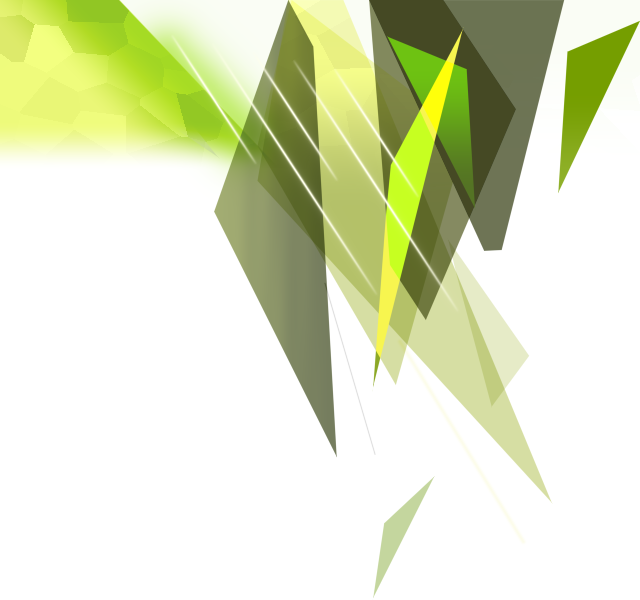
Reproduce this background procedurally as a Shadertoy shader.

```glsl
// Overlapping translucent green and olive shards hanging from the top of a white page.

float px; // size of one pixel in scene units (canvas height = 7.2)

float cross2(vec2 a, vec2 b) { return a.x * b.y - a.y * b.x; }

// Signed distance to the line a-b, positive on its right side
float side(vec2 p, vec2 a, vec2 b) {
    return cross2(p - a, normalize(b - a));
}

// Smooth coverage of a convex quad with either winding
float quad(vec2 p, vec2 a, vec2 b, vec2 c, vec2 d) {
    float winding = sign(cross2(b - a, c - b));
    float dist = max(max(winding * side(p, a, b), winding * side(p, b, c)),
                     max(winding * side(p, c, d), winding * side(p, d, a)));
    return 1.0 - smoothstep(-0.7 * px, 0.7 * px, dist);
}

float tri(vec2 p, vec2 a, vec2 b, vec2 c) {
    return quad(p, a, b, 0.5 * (b + c), c);
}

// Distance to a segment in x, position along it in y
vec2 segment(vec2 p, vec2 a, vec2 b) {
    float t = clamp(dot(p - a, b - a) / dot(b - a, b - a), 0.0, 1.0);
    return vec2(length(p - mix(a, b, t)), t);
}

vec2 hash2(vec2 p) {
    return fract(sin(vec2(dot(p, vec2(127.1, 311.7)), dot(p, vec2(269.5, 183.3)))) * 437.58);
}

// Cellular noise: one random shade per cell
float facets(vec2 p) {
    vec2 cell = floor(p);
    float nearest = 9.0, shade = 0.0;
    for (int k = 0; k < 9; k++) {
        vec2 id = cell + vec2(k % 3 - 1, k / 3 - 1);
        vec2 seed = hash2(id);
        float d = length(id + seed - p);
        if (d < nearest) { nearest = d; shade = seed.x; }
    }
    return shade;
}

vec3 tint(vec3 base, vec3 filterColor, float mask) {
    return base * mix(vec3(1), filterColor, mask);
}

void mainImage(out vec4 fragColor, in vec2 fragCoord) {
    px = 7.2 / iResolution.y;
    vec2 p = fragCoord * px;
    float facet = facets(mat2(1.5, 0.8, -0.9, 2.2) * p) - 0.5;
    float high = smoothstep(4.7, 6.6, p.y);

    // Page with a faint wash in the upper corners
    vec3 color = vec3(1);
    color -= vec3(0.02, 0.008, 0.04) * smoothstep(5.4, 6.7, p.y + 0.6 * facet);

    // Soft lime halo and the faceted wedge
    float halo = segment(p, vec2(2.0, 6.5), vec2(2.95, 5.6)).x;
    color = mix(color, vec3(0.73, 0.92, 0.35), 0.9 * exp(-halo * halo / 0.14));
    vec2 wedgeTop = vec2(1.43, 7.2), wedgeEnd = vec2(3.3, 5.23);
    float inner = -side(p, wedgeEnd, wedgeTop);
    float wedge = smoothstep(-px, px, inner) * smoothstep(5.15, 5.75, p.y);
    wedge *= 1.0 - smoothstep(3.6, 4.6, p.x);
    vec3 lime = mix(vec3(0.61, 0.82, 0.02), vec3(0.91, 0.96, 0.46),
                    smoothstep(0.2, 1.15, inner + 0.35 * facet));
    color = mix(color, lime + 0.1 * facet, wedge);

    // Pale translucent shards, brighter and yellower towards the top
    vec3 paleOlive = mix(vec3(0.84, 0.87, 0.64), vec3(0.98, 0.99, 0.74) + 0.05 * facet, high);
    float middle = quad(p, vec2(3.09, 5.45), vec2(3.5, 7.2), vec2(5.6, 5.6), vec2(4.75, 2.58));
    color = tint(color, paleOlive, middle);
    color = tint(color, paleOlive,
        quad(p, vec2(3.09, 5.03), vec2(3.46, 7.2), vec2(4.12, 7.2), vec2(6.62, 1.17)));
    color = tint(color, vec3(0.9, 0.92, 0.78),
        quad(p, vec2(5.38, 4.32), vec2(6.35, 2.93), vec2(5.9, 2.32), vec2(5.48, 3.9)));
    color = mix(color, vec3(0.77, 0.84, 0.62),
        (1.0 - wedge) * tri(p, vec2(1.31, 6.98), vec2(1.53, 6.04), vec2(2.61, 5.32)));

    // Olive blade on the left with gentle vertical bands
    float bands = p.x + 0.05 * sin(14.0 * p.x + 0.8 * p.y) + 0.03 * sin(23.0 * p.x - p.y);
    color = tint(color, mix(vec3(0.64, 0.68, 0.45), vec3(0.46, 0.49, 0.37), smoothstep(2.5, 4.0, bands)),
        quad(p, vec2(3.46, 7.2), vec2(3.76, 6.64), vec2(4.04, 1.72), vec2(2.57, 4.66)));

    // Dark shards on the right
    float gray = quad(p, vec2(4.43, 7.2), vec2(6.77, 7.2), vec2(6.02, 4.2), vec2(5.81, 4.19));
    float dark = quad(p, vec2(4.31, 8.72), vec2(6.19, 5.89), vec2(5.11, 3.36), vec2(4.68, 4.02));
    color = tint(color, vec3(0.43, 0.455, 0.335), gray);
    color = tint(color, vec3(0.52, 0.54, 0.38), dark);
    color = max(color, vec3(0.27, 0.285, 0.14));

    // Opaque green shards
    float green = tri(p, vec2(4.65, 6.76), vec2(5.6, 6.37), vec2(5.7, 4.7));
    color = mix(color, mix(vec3(0.33, 0.45, 0.14), vec3(0.43, 0.76, 0.07), smoothstep(4.9, 6.4, p.y)), green);
    color = mix(color, mix(vec3(0.56, 0.69, 0.16), vec3(0.46, 0.62, 0.0), smoothstep(5.0, 6.1, p.y)),
        tri(p, vec2(7.68, 6.95), vec2(6.81, 6.58), vec2(6.7, 4.89)));
    color = mix(color, vec3(0.77, 0.84, 0.62), tri(p, vec2(5.21, 1.48), vec2(4.61, 0.92), vec2(4.48, 0.03)));

    // Yellow splinter, recoloured where it crosses the other shards
    vec3 splinter = mix(vec3(0.97, 0.96, 0.31), vec3(0.78, 1.0, 0.13), dark * (1.0 - gray));
    splinter = mix(splinter, vec3(1.0, 1.0, 0.04), green);
    splinter = mix(splinter, vec3(0.55, 0.66, 0.15), (1.0 - middle) * step(p.y, 3.1));
    color = mix(color, splinter, quad(p, vec2(5.55, 6.84), vec2(4.69, 5.22), vec2(4.63, 4.6), vec2(4.48, 2.57)));

    // Parallel light streaks, alternately short and long
    for (int i = 0; i < 5; i++) {
        vec2 start = vec2(2.06 + 0.487 * float(i), 6.78 - 0.1 * float(i));
        vec2 s = segment(p, start, start + vec2(0.655, -1.0) * (i % 2 == 0 ? 1.55 : 3.02));
        float light = exp(-s.x * s.x / 0.00025) + 0.25 * exp(-s.x / 0.035);
        color = mix(color, vec3(1.0, 1.0, 0.92), 0.85 * light * sqrt(max(sin(3.14 * s.y), 0.0)));
    }

    // Two hairlines below
    color -= 0.12 * exp(-pow(segment(p, vec2(3.9, 3.8), vec2(4.5, 1.75)).x / 0.008, 2.0));
    float cream = segment(p, vec2(4.8, 3.1), vec2(6.28, 0.7)).x;
    color -= vec3(0.01, 0.01, 0.08) * exp(-pow(cream / 0.025, 2.0));

    fragColor = vec4(clamp(color, 0.0, 1.0), 1.0);
}
```
